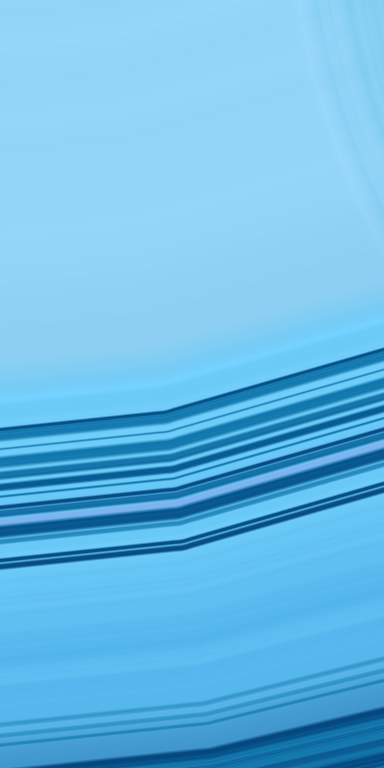
Write a Shadertoy shader that draws this background.

```glsl
#define LEFT_SLOPE 0.105
#define RIGHT_SLOPE 0.287
#define KINK_X 0.215
#define KINK_DRIFT 0.134
#define ICE vec3(0.575, 0.835, 0.972)
#define SKY vec3(0.425, 0.795, 0.970)
#define AZURE vec3(0.345, 0.725, 0.935)
#define STEEL vec3(0.260, 0.600, 0.810)
#define TEAL vec3(0.080, 0.480, 0.690)
#define NAVY vec3(0.020, 0.280, 0.500)
#define VIOLET vec3(0.500, 0.690, 0.930)

const int BAND_COUNT = 16;
// Each band: level, half width, tone from navy (0) to sky (1)
const vec3 BANDS[BAND_COUNT] = vec3[](
    vec3(0.545, 0.0065, 0.50), vec3(0.537, 0.0024, 0.18),
    vec3(0.562, 0.0012, 0.66), vec3(0.579, 0.0070, 0.48),
    vec3(0.596, 0.0050, 0.36), vec3(0.611, 0.0046, 0.26),
    vec3(0.623, 0.0014, 0.55), vec3(0.637, 0.0026, 0.08),
    vec3(0.645, 0.0046, 0.34), vec3(0.668, 0.0076, 0.20),
    vec3(0.681, 0.0030, 0.65), vec3(0.705, 0.0026, 0.18),
    vec3(0.713, 0.0036, 0.08), vec3(0.916, 0.0030, 0.72),
    vec3(0.930, 0.0028, 0.68), vec3(0.942, 0.0020, 0.62));

float hash(float n) {
    return fract(sin(n * 127.1) * 4375.85);
}

float noise(float x) {
    float cell = floor(x);
    return mix(hash(cell), hash(cell + 1.0), smoothstep(0.0, 1.0, x - cell));
}

// Layered streaks, centred on zero
float streaks(float x) {
    return 0.5 * noise(x) + 0.3 * noise(x * 2.7 + 9.0) + 0.2 * noise(x * 6.1 + 31.0) - 0.5;
}

// Depth of the bent sheet, measured downward along its crease
float sheetLevel(vec2 p) {
    float level = p.y;
    for (int i = 0; i < 4; i++) {
        float dx = p.x - KINK_X - KINK_DRIFT * (level - 0.538);
        float rightSlope = RIGHT_SLOPE - 0.2 * max(level - 0.72, 0.0);
        float bend = smoothstep(-0.012, 0.012, dx);
        level = p.y + dx * mix(LEFT_SLOPE, rightSlope, bend);
    }
    return level;
}

vec3 toneColor(float tone) {
    vec3 dark = mix(NAVY, TEAL, smoothstep(0.0, 0.5, tone));
    return mix(dark, SKY, smoothstep(0.5, 1.0, tone));
}

float bandMask(float level, vec3 band, float pixel) {
    float soft = pixel + 0.25 * band.y;
    return 1.0 - smoothstep(-soft, soft, abs(level - band.x) - band.y);
}

// Broad gradient with faint streaks
vec3 baseColor(float level) {
    vec3 color = mix(ICE, vec3(0.55, 0.81, 0.95), smoothstep(0.30, 0.44, level));
    color = mix(color, SKY, smoothstep(0.44, 0.51, level));
    color = mix(color, AZURE, smoothstep(0.70, 0.84, level));
    color = mix(color, STEEL, smoothstep(0.90, 0.965, level));
    float strength = mix(0.018, 0.07, smoothstep(0.46, 0.56, level));
    color += strength * streaks(level * 55.0) * vec3(1.2, 0.8, 0.5);
    return color;
}

// Pale curved folds in the upper right
vec3 addFolds(vec3 color, vec2 p) {
    float across = p.x - (0.365 + 0.15 * p.y + 0.6 * p.y * p.y);
    float mask = smoothstep(0.0, 0.03, across) * (1.0 - smoothstep(0.34, 0.43, p.y));
    float shade = 0.35 * smoothstep(0.0, 0.14, across) - 0.5 * streaks(across * 110.0);
    return color - mask * shade * vec3(0.16, 0.08, 0.06);
}

void mainImage(out vec4 fragColor, in vec2 fragCoord) {
    vec2 p = fragCoord / iResolution.y;
    p.y = 1.0 - p.y;
    float pixel = 0.8 / iResolution.y;
    float level = sheetLevel(p);
    vec3 color = addFolds(baseColor(level), p);

    // Bright rim above the stripes and violet sheen between them
    color += 0.03 * exp(-pow((level - 0.499) / 0.005, 2.0));
    color = mix(color, VIOLET, 0.85 * bandMask(level, vec3(0.656, 0.0045, 0.0), pixel));

    // Stripes with a fine grain
    float grain = streaks(level * 210.0);
    for (int i = 0; i < BAND_COUNT; i++) {
        vec3 ink = toneColor(BANDS[i].z) + 0.10 * grain;
        color = mix(color, ink, bandMask(level, BANDS[i], pixel));
    }

    // Dark layered base
    float layer = 0.30 + 0.9 * streaks(level * 120.0 + 4.0);
    layer *= smoothstep(0.975, 0.992, level);
    vec3 deep = toneColor(clamp(layer, 0.0, 0.8));
    color = mix(color, deep, smoothstep(0.971, 0.977, level));

    fragColor = vec4(clamp(color, 0.0, 1.0), 1.0);
}
```
